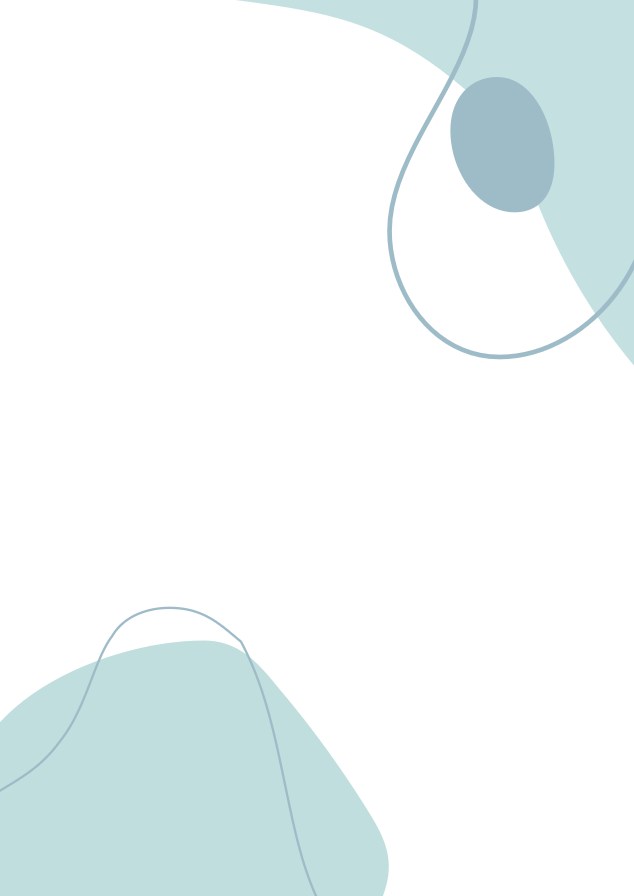
Write a Shadertoy shader that draws this background.

```glsl
// Pale teal organic blobs, a blue-grey oval and flowing lines in two corners of a white page.

const vec2 PAGE = vec2(542.0, 768.0); // page grid, y pointing down

// Adds a cubic Bezier to an outline: x = nearest distance, y = side (-1 inside).
// The side flips for every crossing found to the left of p.
void addCurve(inout vec2 outline, vec2 p, vec2 a, vec2 b, vec2 c, vec2 d) {
    const int STEPS = 20;
    vec2 from = a;
    for (int i = 1; i <= STEPS; i++) {
        float t = float(i) / float(STEPS), s = 1.0 - t;
        vec2 to = s*s*s*a + 3.0*s*s*t*b + 3.0*s*t*t*c + t*t*t*d;
        vec2 edge = to - from, rel = p - from;
        float along = clamp(dot(rel, edge) / dot(edge, edge), 0.0, 1.0);
        outline.x = min(outline.x, length(rel - edge * along));
        if ((from.y > p.y) != (to.y > p.y) && from.x + edge.x * rel.y / edge.y < p.x)
            outline.y = -outline.y;
        from = to;
    }
}

vec2 cornerBlob(vec2 p) {
    vec2 o = vec2(1e4, 1.0);
    addCurve(o, p, vec2(190, -1.5), vec2(276, 10), vec2(326, 15), vec2(398, 77));
    addCurve(o, p, vec2(398, 77), vec2(425, 104), vec2(446, 142), vec2(461, 178));
    addCurve(o, p, vec2(461, 178), vec2(484, 234), vec2(515, 285), vec2(560, 334));
    return o;
}

vec2 lowerBlob(vec2 p) {
    vec2 o = vec2(1e4, 1.0);
    addCurve(o, p, vec2(-80, 790), vec2(-60, 720), vec2(-40, 660), vec2(0, 619));
    addCurve(o, p, vec2(0, 619), vec2(40, 575), vec2(116, 549), vec2(174, 549));
    addCurve(o, p, vec2(174, 549), vec2(206, 549), vec2(222, 570), vec2(240, 592));
    addCurve(o, p, vec2(240, 592), vec2(268, 625), vec2(298, 667), vec2(320, 704));
    addCurve(o, p, vec2(320, 704), vec2(335, 730), vec2(336, 748), vec2(325, 774));
    return o;
}

vec2 oval(vec2 p) {
    vec2 o = vec2(1e4, 1.0);
    addCurve(o, p, vec2(385, 112), vec2(385, 84), vec2(402, 66), vec2(425, 66));
    addCurve(o, p, vec2(425, 66), vec2(456, 66), vec2(474, 106), vec2(474, 140));
    addCurve(o, p, vec2(474, 140), vec2(474, 168), vec2(460, 182), vec2(440, 182));
    addCurve(o, p, vec2(440, 182), vec2(408, 182), vec2(385, 146), vec2(385, 112));
    return o;
}

float upperLine(vec2 p) {
    vec2 o = vec2(1e4, 1.0);
    addCurve(o, p, vec2(407, -4), vec2(408, 62), vec2(333, 128), vec2(333, 198));
    addCurve(o, p, vec2(333, 198), vec2(333, 250), vec2(370, 306), vec2(427, 306));
    addCurve(o, p, vec2(427, 306), vec2(476, 306), vec2(524, 270), vec2(546, 218));
    return o.x;
}

float lowerLine(vec2 p) {
    vec2 o = vec2(1e4, 1.0);
    addCurve(o, p, vec2(-4, 680), vec2(20, 666), vec2(36, 656), vec2(50, 637));
    addCurve(o, p, vec2(50, 637), vec2(74, 608), vec2(80, 566), vec2(96, 545));
    addCurve(o, p, vec2(96, 545), vec2(106, 528), vec2(126, 521), vec2(145, 521));
    addCurve(o, p, vec2(145, 521), vec2(174, 521), vec2(188, 535), vec2(206, 550));
    addCurve(o, p, vec2(206, 550), vec2(222, 580), vec2(231, 612), vec2(240, 655));
    addCurve(o, p, vec2(240, 655), vec2(250, 702), vec2(256, 738), vec2(272, 772));
    return o.x;
}

// Coverage of a signed distance, softened over one screen pixel
float cover(float dist) {
    return clamp(0.5 - dist * iResolution.y / PAGE.y, 0.0, 1.0);
}

void mainImage(out vec4 fragColor, in vec2 fragCoord) {
    vec2 uv = fragCoord / iResolution.xy;
    vec2 p = vec2(uv.x, 1.0 - uv.y) * PAGE;
    vec3 blueGrey = vec3(0.62, 0.735, 0.784);
    vec3 color = vec3(1.0);

    // Filled shapes
    vec2 corner = cornerBlob(p), lower = lowerBlob(p), disc = oval(p);
    color = mix(color, vec3(0.773, 0.880, 0.884), cover(corner.x * corner.y));
    color = mix(color, vec3(0.757, 0.871, 0.871), cover(lower.x * lower.y));
    color = mix(color, blueGrey, cover(disc.x * disc.y));

    // Flowing lines
    color = mix(color, blueGrey, cover(upperLine(p) - 2.0));
    color = mix(color, blueGrey, cover(lowerLine(p) - 1.0));

    fragColor = vec4(color, 1.0);
}
```
